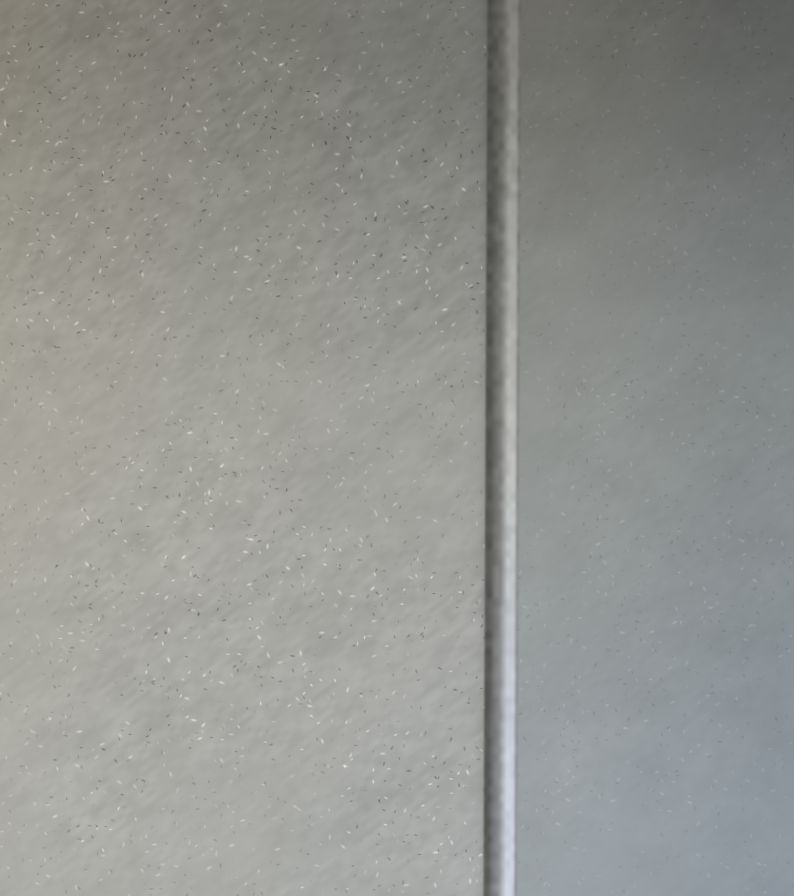
Write a Shadertoy shader that draws this texture.

```glsl
const float ROD_BOTTOM_X = 0.609;
const float ROD_TOP_X = 0.614;
const float ROD_WIDTH = 0.042;
const float EDGE_SOFT = 0.0025;
const float GRAIN_SCALE = 170.0;
const float GRAIN_GAIN = 0.055;
const float MOTTLE_GAIN = 0.022;
const float FLECK_GAIN = 0.15;
const int FLECK_LAYERS = 4;

const vec3 LEFT_TOP = vec3(0.49, 0.485, 0.465);
const vec3 LEFT_MID = vec3(0.635, 0.635, 0.615);
const vec3 LEFT_LOW = vec3(0.655, 0.665, 0.660);
const vec3 RIGHT_TOP = vec3(0.385, 0.385, 0.365);
const vec3 RIGHT_MID = vec3(0.545, 0.560, 0.550);
const vec3 RIGHT_LOW = vec3(0.585, 0.615, 0.635);
const vec3 ROD_DARK = vec3(0.29, 0.29, 0.275);
const vec3 ROD_LIGHT_TOP = vec3(0.50, 0.495, 0.475);
const vec3 ROD_LIGHT_MID = vec3(0.72, 0.725, 0.71);
const vec3 ROD_LIGHT_LOW = vec3(0.80, 0.82, 0.87);

float hash(vec2 p) {
    return fract(sin(dot(p, vec2(127.1, 311.7))) * 43758.5453);
}

float noise(vec2 p) {
    vec2 cell = floor(p), f = fract(p);
    f = f * f * (3.0 - 2.0 * f);
    return mix(mix(hash(cell), hash(cell + vec2(1, 0)), f.x),
               mix(hash(cell + vec2(0, 1)), hash(cell + vec2(1, 1)), f.x), f.y);
}

mat2 rotate(float a) {
    return mat2(cos(a), sin(a), -sin(a), cos(a));
}

// Three-stop vertical blend from the lower edge to the upper edge
vec3 verticalRamp(vec3 low, vec3 mid, vec3 top, float y) {
    vec3 c = mix(low, mid, smoothstep(0.0, 0.62, y));
    return mix(c, top, pow(smoothstep(0.45, 1.06, y), 1.25));
}

// Fine diagonal grain, centred on zero
float grain(vec2 p) {
    vec2 q = rotate(-0.65) * p * GRAIN_SCALE;
    float fine = noise(q * vec2(0.55, 1.1)) - 0.5;
    float coarse = noise(q * vec2(0.24, 0.5) + 31.0) - 0.5;
    return 0.65 * fine + 0.5 * coarse;
}

// Sparse short flecks, bright and dark on alternating layers
float flecks(vec2 p) {
    float sum = 0.0;
    for (int i = 0; i < FLECK_LAYERS; i++) {
        float layer = float(i);
        vec2 q = rotate(0.4 + layer) * p * (62.0 + 13.0 * layer) + 17.0 * layer;
        vec2 cell = floor(q);
        float pick = hash(cell + 5.3 * layer);
        vec2 centre = 0.35 + 0.3 * vec2(hash(cell + 1.7), hash(cell + 8.1));
        vec2 d = rotate(6.28 * hash(cell + 3.9)) * (fract(q) - centre);
        float body = 1.0 - smoothstep(0.03, 0.3, length(d * vec2(1.0, 2.1)));
        float tone = mod(layer, 2.0) < 0.5 ? 1.0 : -0.85;
        sum += tone * body * smoothstep(0.78, 1.0, pick);
    }
    return sum;
}

vec3 rodColor(float t, float y, vec2 p) {
    vec3 light = verticalRamp(ROD_LIGHT_LOW, ROD_LIGHT_MID, ROD_LIGHT_TOP, y);
    float ramp = 0.12 + 0.33 * smoothstep(0.1, 0.55, t)
               + 0.55 * smoothstep(0.42, 0.74, t);
    ramp *= 1.0 - 0.45 * smoothstep(0.84, 1.0, t);
    ramp += 0.12 * (1.0 - y) * smoothstep(0.1, 0.3, t) * (1.0 - smoothstep(0.5, 0.8, t));
    vec3 c = mix(ROD_DARK, light, clamp(ramp, 0.0, 1.0));
    return c + 0.07 * (noise(p * vec2(150.0, 110.0)) - 0.5);
}

void mainImage(out vec4 fragColor, in vec2 fragCoord) {
    vec2 uv = fragCoord / iResolution.xy;
    vec2 p = fragCoord / iResolution.y;
    float rodX = mix(ROD_BOTTOM_X, ROD_TOP_X, uv.y);
    float t = (uv.x - rodX) / ROD_WIDTH;
    float soft = EDGE_SOFT / ROD_WIDTH;

    // Left panel: warm on the outer side, darker toward the upper rod
    vec3 left = verticalRamp(LEFT_LOW, LEFT_MID, LEFT_TOP, uv.y);
    float across = clamp(uv.x / rodX, 0.0, 1.0);
    left += vec3(0.025, 0.015, -0.005) * (1.0 - across);
    left -= vec3(0.055, 0.045, 0.045) * across * smoothstep(0.25, 1.0, uv.y);

    // Right panel: cooler, shaded toward the outer side
    vec3 right = verticalRamp(RIGHT_LOW, RIGHT_MID, RIGHT_TOP, uv.y);
    float outer = smoothstep(0.66, 1.0, uv.x);
    right += mix(vec3(0.025, 0.022, 0.018), vec3(-0.028, -0.022, -0.012), outer);

    // Surface texture, calmer on the right panel
    float side = smoothstep(0.4, 0.6, t);
    float patches = smoothstep(0.25, 0.75, noise(p * 9.0 + 4.0));
    float strength = mix(1.0, 0.38, side) * mix(0.65, 1.15, patches);
    vec3 color = mix(left, right, side);
    color += strength * (GRAIN_GAIN * grain(p) + FLECK_GAIN * flecks(p));
    color += MOTTLE_GAIN * (noise(p * vec2(22.0, 28.0)) - 0.5);

    // Contact shade beside the rod, then the rod itself
    color *= 1.0 - 0.10 * exp(-abs(t) * 7.0) * (1.0 - side);
    float rodMask = smoothstep(-soft, soft, t) * (1.0 - smoothstep(1.0 - soft, 1.0 + soft, t));
    color = mix(color, rodColor(clamp(t, 0.0, 1.0), uv.y, p), rodMask);

    fragColor = vec4(clamp(color, 0.0, 1.0), 1.0);
}
```
